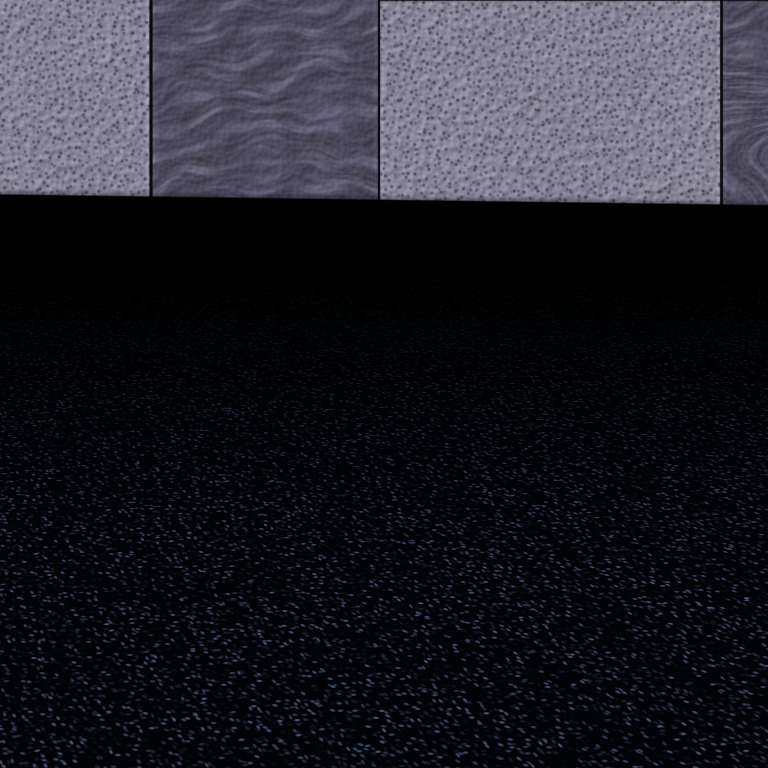
Give the GLSL for this texture, as a Shadertoy shader.

```glsl
#define GRANITE vec3(0.515, 0.505, 0.575)
#define SLATE vec3(0.315, 0.305, 0.375)
#define PILE_BASE vec3(0.004, 0.010, 0.024)
#define PILE_TIP vec3(0.25, 0.31, 0.41)
#define JOINTS vec3(0.1966, 0.4935, 0.9395)
#define JOINT_WIDTH vec3(0.0017, 0.0011, 0.0015)
#define EDGE_LEFT 0.747
#define EDGE_SLOPE -0.014
#define GRAIN_SCALE 125.0
#define PILE_SCALE vec2(180.0, 330.0)
#define HORIZON 1.6

vec2 hash2(vec2 p) {
    vec3 q = fract(p.xyx * vec3(0.1031, 0.1030, 0.0973));
    q += dot(q, q.yzx + 33.33);
    return fract((q.xx + q.yz) * q.zy);
}

// Distance to the nearest scattered point
float cellular(vec2 p) {
    vec2 cell = floor(p);
    float nearest = 4.0;
    for (int j = -1; j <= 1; j++)
    for (int i = -1; i <= 1; i++) {
        vec2 id = cell + vec2(i, j);
        vec2 d = id + hash2(id) - p;
        nearest = min(nearest, dot(d, d));
    }
    return sqrt(nearest);
}

// Cellular height lit from the upper left
float relief(vec2 p) {
    return cellular(p + vec2(0.18, -0.22)) - cellular(p - vec2(0.18, -0.22));
}

vec3 granite(vec2 p) {
    float fine = relief(p * GRAIN_SCALE);
    float broad = relief(p * GRAIN_SCALE * 0.55 + 17.0);
    float pits = 1.0 - smoothstep(0.08, 0.34, cellular(p * GRAIN_SCALE * 0.8 + 41.0));
    float mottling = sin(p.x * 31.0 + 2.0 * sin(p.y * 23.0)) * sin(p.y * 37.0 + p.x * 11.0);
    return GRANITE * (1.03 + 0.24 * fine + 0.12 * broad - 0.32 * pits + 0.02 * mottling);
}

// Long bent ridges with a fine grain
vec3 slate(vec2 p) {
    float bend = mix(0.9, -0.1, smoothstep(0.78, 0.95, p.y));
    vec2 q = p;
    q.y += bend * (p.x - 0.32) * (p.x - 0.32) - 0.06 * p.x;
    q.y += 0.006 * sin(p.x * 34.0 + p.y * 45.0) + 0.003 * sin(p.x * 83.0 - p.y * 60.0);
    float ridges = relief(q * vec2(13.0, 58.0) + 5.0);
    float streaks = relief(q * vec2(38.0, 125.0) + 29.0);
    float grain = relief(p * GRAIN_SCALE * 1.2 + 63.0);
    float crest = smoothstep(0.12, 0.42, ridges);
    return SLATE * (0.97 + 0.22 * ridges + 0.18 * streaks + 0.17 * grain + 0.16 * crest);
}

// Slanted tufts, each with its own tilt and brightness
float tufts(vec2 p) {
    vec2 cell = floor(p);
    float light = 0.0;
    for (int j = -1; j <= 1; j++)
    for (int i = -1; i <= 1; i++) {
        vec2 id = cell + vec2(i, j);
        vec2 trait = hash2(id + 71.0);
        vec2 d = p - id - hash2(id);
        float tilt = mix(-1.0, 0.15, trait.x);
        float c = cos(tilt), s = sin(tilt);
        d = vec2(c * d.x + s * d.y, c * d.y - s * d.x) / vec2(0.66, 0.34);
        float body = 1.0 - smoothstep(0.25, 1.0, length(d));
        light = max(light, body * trait.y * trait.y);
    }
    return light;
}

vec3 carpet(vec2 p) {
    // Tufts shrink toward the horizon
    float depth = 1.0 / (HORIZON - p.y);
    vec2 ground = vec2((p.x - 0.5) * depth, depth) * PILE_SCALE + 200.0;
    float patches = 0.85 + 0.3 * cellular(ground * 0.13);
    float lit = 1.0 - smoothstep(0.22, 0.71, p.y);
    float glow = 1.0 - smoothstep(0.35, 0.70, p.y);
    return PILE_BASE * glow + PILE_TIP * tufts(ground) * patches * lit;
}

vec3 tiles(vec2 p, float edge, float aa) {
    bool rough = (p.x > JOINTS.x && p.x < JOINTS.y) || p.x > JOINTS.z;
    vec3 color = rough ? slate(p) : granite(p);

    // Joints with a faint bright bevel
    vec3 offset = abs(p.x - JOINTS);
    vec3 gap = 1.0 - smoothstep(JOINT_WIDTH - aa * 0.5, JOINT_WIDTH + aa, offset);
    vec3 bevel = 1.0 - smoothstep(vec3(0.0), vec3(0.003), abs(offset - 0.0045));
    color *= 1.0 + 0.10 * max(bevel.x, max(bevel.y, bevel.z));
    color = mix(color, vec3(0.02, 0.02, 0.035), max(gap.x, max(gap.y, gap.z)) * 0.94);

    // Dark rim along the top right and a worn lower edge
    float rim = smoothstep(0.9975, 0.9995, p.y) * step(JOINTS.y, p.x);
    color *= 1.0 - 0.7 * rim;
    return color * mix(0.72, 1.0, smoothstep(0.0, 0.009, p.y - edge));
}

void mainImage(out vec4 fragColor, in vec2 fragCoord) {
    vec2 uv = fragCoord / iResolution.xy;
    float aa = 1.0 / iResolution.y;
    float edge = EDGE_LEFT + EDGE_SLOPE * uv.x;
    float onTiles = smoothstep(-aa, aa, uv.y - edge);
    vec3 color = mix(carpet(uv), tiles(uv, edge, aa), onTiles);
    fragColor = vec4(clamp(color, 0.0, 1.0), 1.0);
}
```
